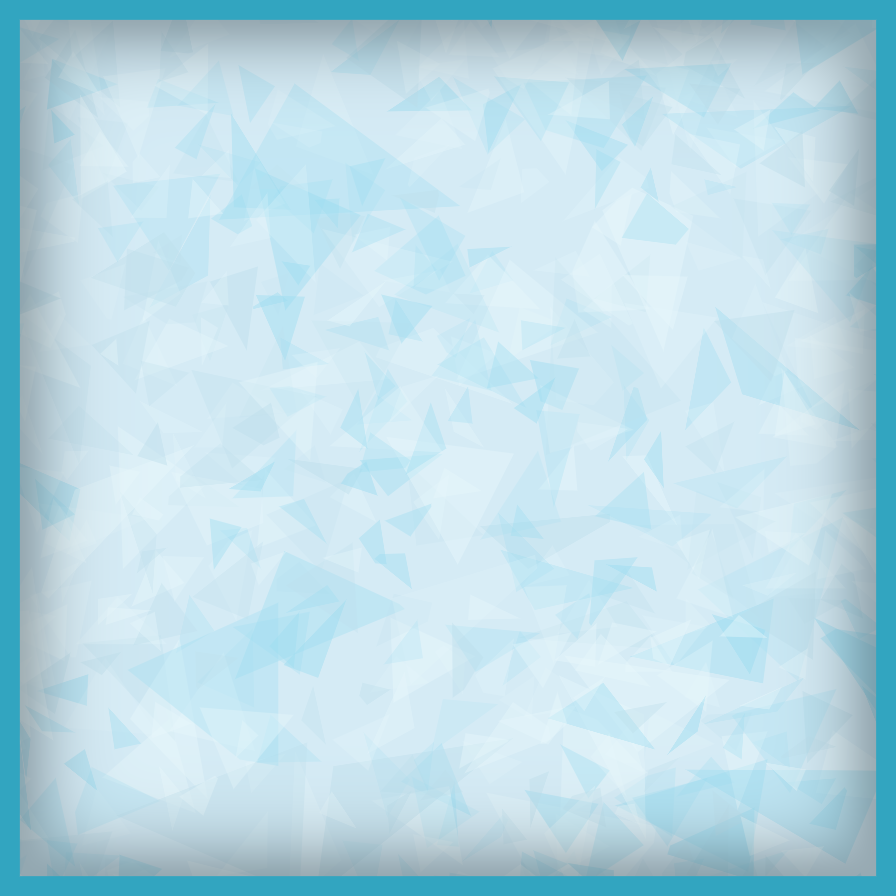
Reproduce this background procedurally as a Shadertoy shader.

```glsl
// Pale ice of overlapping translucent shards, shaded at the rim, in a teal frame.

const vec3 FRAME_COLOR = vec3(0.195, 0.647, 0.753);
const vec3 BASE_COLOR  = vec3(0.835, 0.922, 0.962);
const vec3 SNOW_COLOR  = vec3(0.910, 0.970, 0.985);
const vec3 ICE_COLOR   = vec3(0.600, 0.860, 0.940);
const vec3 MIST_COLOR  = vec3(0.740, 0.870, 0.920);
const vec3 SHADE_COLOR = vec3(0.000, 0.040, 0.060);

const float FRAME_WIDTH  = 0.0221;
const float SHADE_REACH  = 0.046;
const float SHADE_AMOUNT = 0.29;
const int   LAYERS       = 7;
const float COARSE_CELLS = 4.2;    // grid cells across the canvas
const float FINE_CELLS   = 16.0;
const float SHARD_RADIUS = 0.75;   // in cells; radius plus jitter stays within 1
const float JITTER       = 0.25;
const float MIN_OPACITY  = 0.15;
const float MAX_OPACITY  = 0.44;
const float TAU          = 6.28319;

vec4 hash4(vec2 p) {
    vec4 q = fract(p.xyxy * vec4(0.1031, 0.1030, 0.0973, 0.1099));
    q += dot(q, q.wzxy + 33.33);
    return fract((q.xxyz + q.yzzw) * q.zywx);
}

mat2 rotation(float angle) {
    float c = cos(angle), s = sin(angle);
    return mat2(c, s, -s, c);
}

// Signed distance to the line from a to b, positive on its right
float edgeDistance(vec2 p, vec2 a, vec2 b) {
    vec2 edge = b - a;
    return dot(p - a, normalize(vec2(edge.y, -edge.x)));
}

// Random triangle around the origin, its tip cut off when cut is small
float shardDistance(vec2 p, vec3 radii, vec3 turns, float cut) {
    vec3 angles = (vec3(0.0, 1.0, 2.0) + 0.5 * turns) * (TAU / 3.0);
    vec3 r = SHARD_RADIUS * mix(vec3(0.4), vec3(1.0), radii);
    vec3 cx = r * cos(angles), cy = r * sin(angles);
    vec2 a = vec2(cx.x, cy.x), b = vec2(cx.y, cy.y), c = vec2(cx.z, cy.z);
    float d = max(edgeDistance(p, a, b), edgeDistance(p, b, c));
    return max(max(d, edgeDistance(p, c, a)), p.x - cut);
}

// Blends one scattered layer of shards over the color
vec3 addShards(vec3 color, vec2 uv, int layer, float pixel) {
    float fineness = float((layer * 3 + 2) % LAYERS) / float(LAYERS - 1);
    float cells = COARSE_CELLS * pow(FINE_CELLS / COARSE_CELLS, fineness);
    float seed = float(layer);
    mat2 spin = rotation(seed * 1.13);
    vec2 shift = vec2(41.3, 67.7) + seed * vec2(17.31, 9.73);
    vec2 grid = spin * uv * cells + shift;
    vec2 corner = floor(grid - 0.5);
    float blur = 0.7 * pixel * cells;

    for (int k = 0; k < 4; k++) {
        vec2 cell = corner + vec2(k % 2, k / 2);
        vec4 place = hash4(cell + seed * 31.0);
        vec2 center = cell + 0.5 + JITTER * (2.0 * place.xy - 1.0);
        vec2 p = grid - center;
        if (dot(p, p) > SHARD_RADIUS * SHARD_RADIUS) continue;

        // Small shards cluster, large ones spread evenly
        vec2 spot = (center - shift) * spin / cells;
        float drift = sin(spot.x * 9.0 + 2.5 * sin(spot.y * 7.0 + 0.6));
        if (place.z > 0.85 + 0.4 * fineness * (drift - 0.3)) continue;

        vec4 form = hash4(cell + 113.7 + seed * 7.0);
        vec4 look = hash4(cell + 419.9 + seed * 19.0);

        // Turned at random, and some squeezed into slivers
        p = rotation(place.w * TAU) * p;
        p.y /= mix(0.4, 1.0, look.x);
        float cut = mix(0.15, 1.2, look.y);
        vec3 turns = fract(form.wxy * 7.0 + look.xyz);
        float cover = 1.0 - smoothstep(-blur, blur, shardDistance(p, form.xyz, turns, cut));

        float hue = look.z + 0.2 * sin(spot.y * 10.0 + 2.0 * drift);
        vec3 tint = hue < 0.44 ? SNOW_COLOR : hue < 0.64 ? MIST_COLOR : ICE_COLOR;
        color = mix(color, tint, cover * mix(MIN_OPACITY, MAX_OPACITY, look.w));
    }
    return color;
}

void mainImage(out vec4 fragColor, in vec2 fragCoord) {
    vec2 uv = fragCoord / iResolution.xy;
    float pixel = 1.0 / min(iResolution.x, iResolution.y);

    vec3 color = BASE_COLOR;
    for (int i = 0; i < LAYERS; i++) color = addShards(color, uv, i, pixel);

    // Soft inner shadow along the four sides
    vec2 inset = min(uv, 1.0 - uv) - FRAME_WIDTH;
    vec2 fade = exp(-pow(max(inset, 0.0) / SHADE_REACH, vec2(1.5)));
    float shade = 1.0 - (1.0 - fade.x) * (1.0 - fade.y);
    color = mix(color, SHADE_COLOR, SHADE_AMOUNT * shade);

    // Flat frame
    float inside = smoothstep(-0.6 * pixel, 0.6 * pixel, min(inset.x, inset.y));
    fragColor = vec4(mix(FRAME_COLOR, color, inside), 1.0);
}
```
